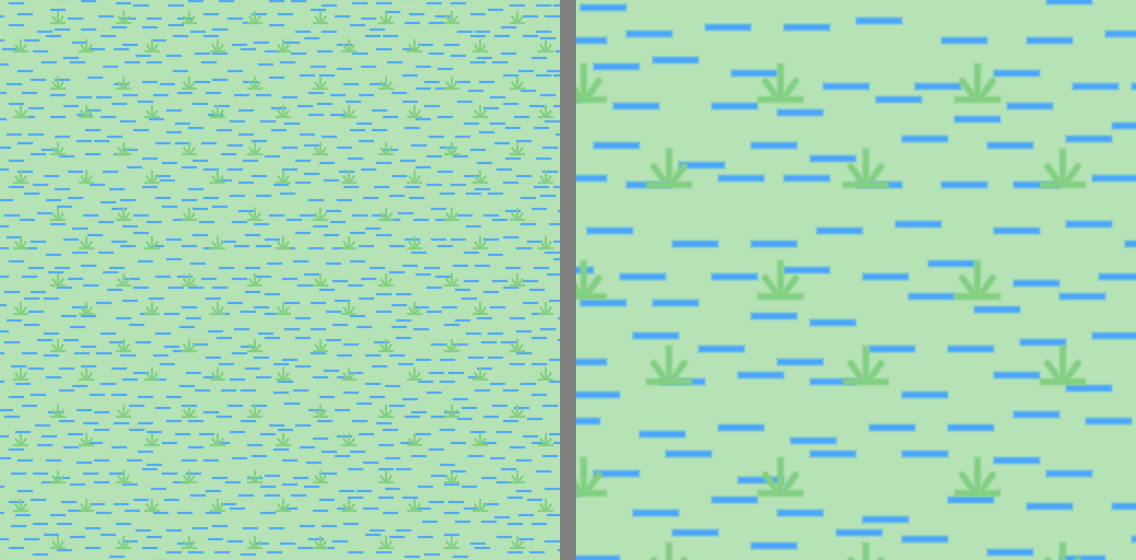
Left: the whole. Right: its middle third, enlarged.
Write a three.js fragment shader that draws this texture.

```glsl
// Pale green meadow with short blue dashes and small grass tufts.
// Dashes are jittered cells in a brick layout; tufts sit twice in each repeating
// square tile. The canvas is split into 256 units, one unit per line width.
varying vec2 vUv;

vec2 hash2(vec2 cell) {
  vec3 q = fract(vec3(cell.xyx) * vec3(0.1031, 0.1030, 0.0973));
  q += dot(q, q.yzx + 33.33);
  return fract((q.xx + q.yz) * q.zy);
}

float boxDistance(vec2 p, vec2 halfSize) {
  vec2 d = abs(p) - halfSize;
  return length(max(d, 0.0)) + min(max(d.x, d.y), 0.0);
}

float segmentDistance(vec2 p, vec2 a, vec2 b) {
  vec2 ab = b - a;
  return length(p - a - ab * clamp(dot(p - a, ab) / dot(ab, ab), 0.0, 1.0));
}

float fill(float d) {
  return 1.0 - smoothstep(-0.35, 0.35, d);
}

// Nearest dash: one per 12 by 6 cell, odd rows shifted by half a cell
float dashDistance(vec2 p) {
  float nearest = 100.0;
  float row = floor(p.y / 6.0);
  for (int j = -1; j <= 1; j++) {
    float r = row + float(j);
    float shift = 6.0 * mod(r, 2.0);
    float column = floor((p.x - shift) / 12.0);
    for (int i = -1; i <= 1; i++) {
      vec2 cell = vec2(column + float(i), r);
      vec2 jitter = floor(hash2(cell + 17.0) * 5.0) - 2.0;
      vec2 center = cell * vec2(12.0, 6.0) + vec2(shift + 6.5, 3.5) + jitter;
      nearest = min(nearest, boxDistance(p - center, vec2(3.5, 0.5)));
    }
  }
  return nearest;
}

// Tuft: flat base, upright stalk and two mirrored side blades
float tuftDistance(vec2 p) {
  float base = boxDistance(p, vec2(3.5, 0.5));
  float stalk = boxDistance(p - vec2(0.0, 2.5), vec2(0.5, 3.0));
  vec2 side = vec2(abs(p.x), p.y);
  float blade = segmentDistance(side, vec2(0.7, 0.6), vec2(2.3, 2.8)) - 0.5;
  return min(min(base, stalk), blade);
}

// Wraps p into a 30 unit tile centred on the given anchor
vec2 tile(vec2 p, vec2 anchor) {
  return mod(p - anchor + 15.0, 30.0) - 15.0;
}

void main() {
  vec2 p = vUv * 256.0;

  vec3 meadow = vec3(0.71, 0.89, 0.71);
  vec3 water = vec3(0.29, 0.65, 0.98);
  vec3 grass = vec3(0.51, 0.81, 0.51);

  // Two staggered tufts per tile, drawn above the dashes
  float tufts = min(tuftDistance(tile(p, vec2(26.5, 5.5))),
                    tuftDistance(tile(p, vec2(9.5, 22.5))));

  vec3 color = mix(meadow, water, fill(dashDistance(p)));
  color = mix(color, grass, fill(tufts));
  gl_FragColor = vec4(color, 1.0);
}
```
